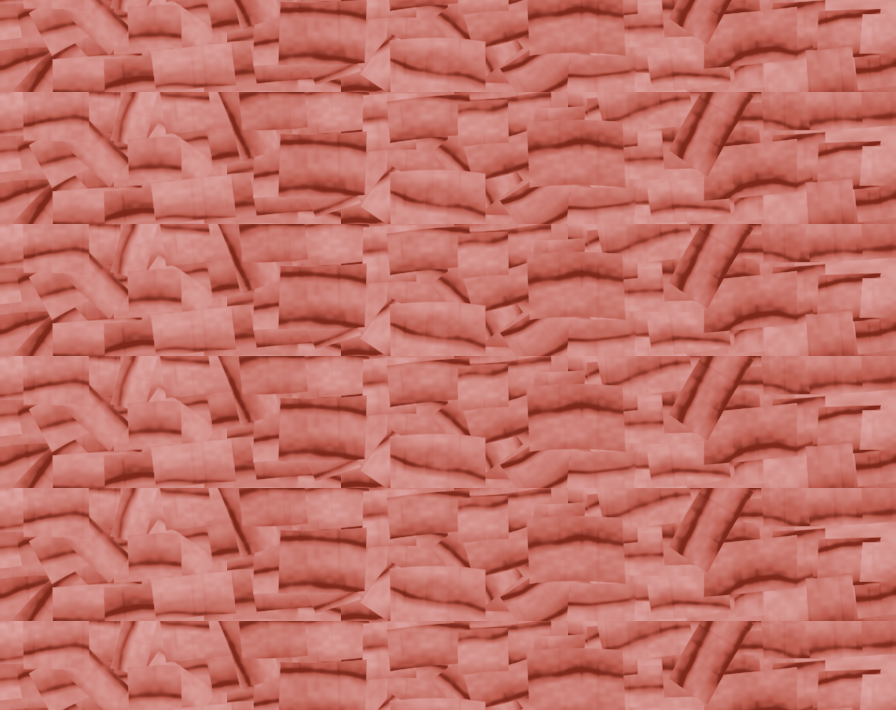
This texture is drawn by a Shadertoy shader. Its source:

```glsl
float hash(vec2 p) {
    return fract(sin(dot(p, vec2(127.1, 311.7))) * 43758.5453);
}

float noise(vec2 p) {
    vec2 i = floor(p), f = fract(p);
    f = f * f * (3.0 - 2.0 * f);
    return mix(mix(hash(i), hash(i + vec2(1, 0)), f.x),
               mix(hash(i + vec2(0, 1)), hash(i + vec2(1, 1)), f.x), f.y);
}

vec2 turn(vec2 p, float angle) {
    float c = cos(angle), s = sin(angle);
    return vec2(c * p.x + s * p.y, c * p.y - s * p.x);
}

// Tone of rounded folds parted by thin, curved creases
float foldTone(vec2 p, float seed) {
    vec2 grainPos = p + seed * 3.7;
    float spacing = mix(0.05, 0.088, hash(vec2(seed, 1.0)));
    float bend = (hash(vec2(seed, 2.0)) - 0.35) * 5.0;
    p = turn(p, (hash(vec2(seed, 3.0)) - 0.5) * 0.4);
    p.y += bend * p.x * p.x + 0.008 * (noise(grainPos * 28.0) - 0.5);

    float s = fract(p.y / spacing + hash(vec2(seed, 4.0)));
    float body = smoothstep(0.0, 0.52, s) * (1.0 - smoothstep(0.8, 1.0, s));
    float d = min(s, 1.0 - s) * spacing / 0.0035;
    float crease = exp(-d * d) * mix(0.15, 0.5, noise(grainPos * 20.0));

    float tone = 0.17 + 0.6 * body - crease;
    tone += 0.34 * (hash(vec2(seed, 5.0)) - 0.5);
    tone += 0.22 * (noise(grainPos * vec2(30.0, 55.0)) - 0.5);
    tone += 0.16 * (noise(grainPos * vec2(110.0, 150.0)) - 0.5);
    // Faint wrinkles across the fold
    tone -= 0.1 * smoothstep(0.65, 0.95, noise(grainPos * vec2(130.0, 18.0)));
    return tone;
}

vec3 skinColor(float tone) {
    vec3 color = mix(vec3(0.72, 0.31, 0.25), vec3(0.86, 0.625, 0.61), clamp(tone, -0.3, 1.1));
    return color * mix(0.74, 1.0, smoothstep(-0.25, 0.2, tone));
}

void mainImage(out vec4 fragColor, in vec2 fragCoord) {
    vec2 p = fragCoord / iResolution.y;
    float pixel = 1.0 / iResolution.y;

    // One band of patches, repeated up the canvas
    float period = 0.186;
    vec2 q = vec2(p.x, mod(p.y - 0.126, period));
    float tone = foldTone(vec2(mod(q.x, 0.16) - 0.08, q.y), floor(q.x / 0.16) + 90.0);

    // Overlapping cut patches, painted in shuffled order
    for (int i = 0; i < 60; i++) {
        int k = (i * 37) % 60;
        float seed = float(k) + 1.0;
        vec2 jitter = vec2(hash(vec2(seed, 6.0)), hash(vec2(seed, 7.0))) - 0.5;
        vec2 cell = vec2(float(k % 20), float(k / 20)) + 0.5;
        vec2 center = (cell + 0.7 * jitter) * vec2(0.066, 0.062) - vec2(0.03, 0.0);

        vec2 size = mix(vec2(0.033, 0.024), vec2(0.07, 0.046),
                        vec2(hash(vec2(seed, 8.0)), hash(vec2(seed, 9.0))));
        float angle = hash(vec2(seed, 10.0)) - 0.5;
        angle = hash(vec2(seed, 11.0)) > 0.82 ? angle * 2.8 : 0.04 + angle * 0.16;

        vec2 local = turn(q - center, angle);
        vec2 shape = local;
        shape.x += 0.25 * jitter.y * local.y;
        shape.y += 2.5 * jitter.x * local.x * local.x;
        vec2 edge = abs(shape) - size;
        float cover = 1.0 - smoothstep(-pixel, pixel, max(edge.x, edge.y));
        if (cover > 0.0) tone = mix(tone, foldTone(local, seed), cover);
    }

    fragColor = vec4(skinColor(tone), 1.0);
}
```
